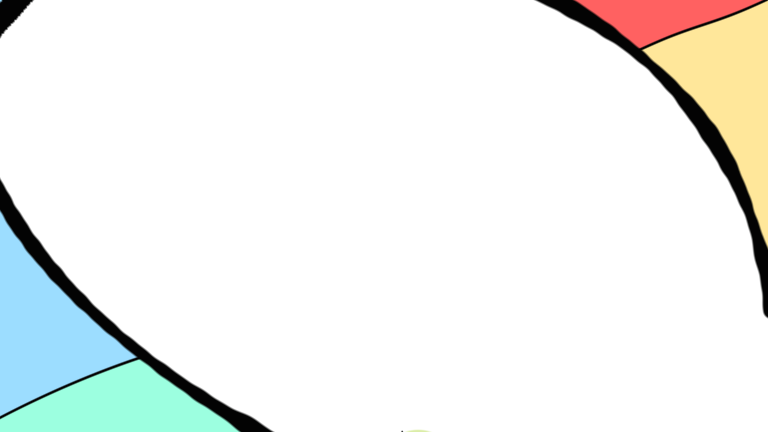
Write a WebGL 1 fragment shader that draws this background.

```glsl
precision highp float;
// A large white oval cropped by the canvas, with brush-like black outlines.
// Three quadratic curves carry varying stroke widths and split the paper from
// the flat colour panels; thin ink lines divide the panels.

uniform vec2 u_resolution;

// Colours
const vec3 PAPER = vec3(1.0);
const vec3 INK = vec3(0.01, 0.012, 0.01);
const vec3 RED = vec3(1.0, 0.38, 0.38);
const vec3 YELLOW = vec3(1.0, 0.906, 0.604);
const vec3 BLUE = vec3(0.61, 0.866, 1.0);
const vec3 MINT = vec3(0.61, 1.0, 0.88);
const vec3 LIME = vec3(0.86, 0.93, 0.66);

// Lengths, in canvas heights
const float BRUSH_SOFTNESS = 0.0022;
const float BRUSH_ROUGHNESS = 0.0007;
const float BLOT_SIZE = 0.006;
const float BLOT_SPREAD = 0.025;
const float DIVIDER_HALF_WIDTH = 0.003;
const int CURVE_STEPS = 24;

vec2 bezier(vec2 a, vec2 b, vec2 c, float t) {
  return mix(mix(a, b, t), mix(b, c, t), t);
}

// Signed distance (positive on the left of travel) and curve parameter
vec2 curveDistance(vec2 p, vec2 a, vec2 b, vec2 c) {
  float nearest = 1e5;
  vec2 result = vec2(0.0);
  vec2 start = a;
  for (int i = 1; i <= CURVE_STEPS; i++) {
    vec2 end = bezier(a, b, c, float(i) / float(CURVE_STEPS));
    vec2 along = end - start;
    vec2 offset = p - start;
    float h = clamp(dot(offset, along) / dot(along, along), 0.0, 1.0);
    float d = length(offset - along * h);
    if (d < nearest) {
      nearest = d;
      float side = along.x * offset.y - along.y * offset.x;
      result = vec2(side < 0.0 ? -d : d, (float(i) - 1.0 + h) / float(CURVE_STEPS));
    }
    start = end;
  }
  return result;
}

// Stroke half width: slow swelling, one blot and a slightly rough edge
float brushWidth(float t, float base, float swell, float waves, float phase, float blotAt) {
  float blot = (t - blotAt) / BLOT_SPREAD;
  float rough = sin(t * 71.0) + 0.6 * sin(t * 127.0 + 1.3);
  return base + swell * cos(6.2832 * waves * (t - phase))
       + BLOT_SIZE * exp(-blot * blot) + BRUSH_ROUGHNESS * rough;
}

// Coverage of a shape whose distance is negative inside
float cover(float d, float softness) {
  return 1.0 - smoothstep(-softness, softness, d);
}

// Lay a panel outside the curve, then ink the curve itself
vec3 outline(vec3 color, vec3 panel, float d, float halfWidth, float softness) {
  color = mix(color, panel, cover(-d, softness));
  return mix(color, INK, cover(abs(d) - halfWidth, softness));
}

// Two panels parted by a thin line; height is measured above that line
vec3 splitPanel(vec3 below, vec3 above, float height, float pixel) {
  vec3 color = mix(above, below, cover(height, pixel));
  return mix(color, INK, cover(abs(height) - DIVIDER_HALF_WIDTH, pixel));
}

void main() {
  float pixel = 1.0 / u_resolution.y;
  vec2 p = gl_FragCoord.xy * pixel;
  float soft = BRUSH_SOFTNESS + 0.5 * pixel;

  // Panel dividers: a faint wave at upper right, a shallow arch at lower left
  float u = (p.x - 1.477) / 0.301;
  float upperLine = 0.883 + 0.119 * u + 0.003 * sin(6.2832 * u);
  float v = p.x / 0.324;
  float lowerLine = 0.033 + 0.139 * v + 0.030 * v * (1.0 - v);
  vec3 upperPanel = splitPanel(YELLOW, RED, (p.y - upperLine) * 0.93, pixel);
  vec3 lowerPanel = splitPanel(MINT, BLUE, (p.y - lowerLine) * 0.92, pixel);

  // Clockwise arcs, so the panels lie on the left of each
  vec2 right = curveDistance(p, vec2(1.227, 1.028), vec2(1.725, 0.803), vec2(1.787, 0.282));
  vec2 left = curveDistance(p, vec2(0.660, -0.035), vec2(0.124, 0.260), vec2(-0.028, 0.606));
  vec2 corner = curveDistance(p, vec2(-0.019, 0.926), vec2(0.018, 0.981), vec2(0.069, 1.023));

  float rightWidth = brushWidth(right.y, 0.0162, 0.0042, 2.0, 0.06, 0.87);
  float leftWidth = brushWidth(left.y, 0.0155, 0.0030, 1.0, 0.87, 0.08);
  float cornerWidth = brushWidth(corner.y, 0.0250, 0.0020, 1.0, 0.50, 2.0);

  vec3 color = PAPER;
  color = outline(color, upperPanel, right.x, rightWidth, soft);
  color = outline(color, lowerPanel, left.x, leftWidth, soft);
  color = outline(color, BLUE, corner.x, cornerWidth, soft);

  // Pale sliver and ink fleck on the bottom edge
  vec2 sliver = (p - vec2(0.968, -0.005)) / vec2(0.032, 0.010);
  color = mix(color, LIME, cover((length(sliver) - 1.0) * 0.010, pixel));
  float fleck = length(p - vec2(0.931, 0.001)) - 0.0015;
  color = mix(color, INK, cover(fleck, pixel));

  gl_FragColor = vec4(color, 1.0);
}
```
